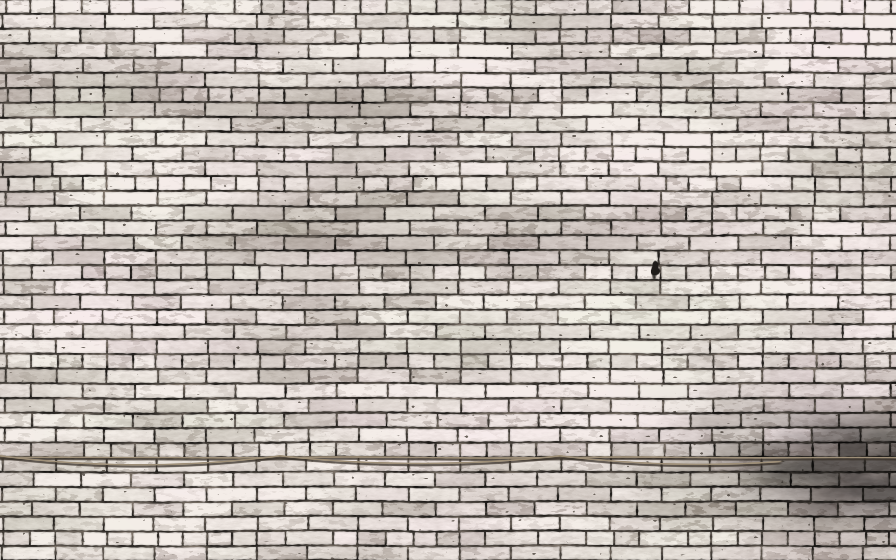
A Shadertoy shader for this texture:

```glsl
float hash(vec2 p) {
    return fract(sin(dot(p, vec2(127.1, 311.7))) * 43758.5);
}

vec2 gradient(vec2 cell) {
    float angle = 6.2832 * hash(cell);
    return vec2(cos(angle), sin(angle));
}

float noise(vec2 p) {
    vec2 i = floor(p), f = p - i;
    vec2 u = f * f * f * (f * (f * 6.0 - 15.0) + 10.0);
    vec2 e = vec2(1, 0);
    float low = mix(dot(gradient(i), f), dot(gradient(i + e), f - e), u.x);
    float high = mix(dot(gradient(i + e.yx), f - e.yx), dot(gradient(i + 1.0), f - 1.0), u.x);
    return mix(low, high, u.y);
}

float fbm(vec2 p) {
    float sum = 0.0, amplitude = 1.0;
    for (int i = 0; i < 4; i++) {
        sum += amplitude * noise(p);
        p = p * 2.03 + 17.3;
        amplitude *= 0.5;
    }
    return sum;
}

// Soft elliptical patch
float patchAt(vec2 p, vec2 center, vec2 size) {
    vec2 d = (p - center) / size;
    return exp(-dot(d, d));
}

float roundBox(vec2 p, vec2 halfSize, float radius) {
    vec2 d = abs(p) - halfSize + radius;
    return length(max(d, 0.0)) + min(max(d.x, d.y), 0.0) - radius;
}

// Returns edge distance in course heights; id identifies the brick
float brickDistance(vec2 q, out vec2 id, out vec2 local) {
    float course = floor(q.y);
    float shift = mod(course, 2.0) < 0.5 ? 0.62 : 0.08;
    float along = q.x / 3.42 - shift + 0.05 * (hash(vec2(course, 3.0)) - 0.5);
    float cell = floor(along);
    float start = cell + 0.08 * (hash(vec2(cell, course)) - 0.5);
    float end = cell + 1.0 + 0.08 * (hash(vec2(cell + 1.0, course)) - 0.5);
    if (along < start) { end = start; start -= 1.0; cell -= 1.0; }
    else if (along > end) { start = end; end += 1.0; cell += 1.0; }

    // Header courses split most stretchers in two
    bool header = mod(course, 6.0) < 0.5;
    bool extra = mod(course, 4.0) == 2.0 && course < 16.0 && q.x > 19.0 + 1.7 * course;
    id = vec2(cell, course);
    if ((header || extra) && hash(id + 41.0) < 0.8) {
        float middle = mix(start, end, 0.5 + 0.1 * (hash(id + 9.0) - 0.5));
        if (along < middle) end = middle;
        else { start = middle; id.x += 0.5; }
    }
    local = vec2((along - 0.5 * (start + end)) * 3.42, fract(q.y) - 0.5);
    vec2 halfSize = vec2((end - start) * 1.71 - 0.065, 0.415 + 0.03 * hash(id + 5.0));
    return roundBox(local, halfSize, 0.06);
}

void mainImage(out vec4 fragColor, in vec2 fragCoord) {
    vec2 p = fragCoord / iResolution.y;
    float pixel = 1.0 / iResolution.y;
    vec2 q = vec2(p.x, 1.0 - p.y) * 37.9 + vec2(0.0, 0.05);
    q.y += 0.1 * noise(vec2(q.x * 0.12, q.y * 0.05));

    vec2 id, local;
    float d = brickDistance(q, id, local) + 0.05 * noise(q * vec2(2.5, 4.0));
    float face = 1.0 - smoothstep(-0.6, 0.6, d / (37.9 * pixel));

    // Broad weathering: pale upper right, greyed middle left and lower right
    float weather = 0.8 * fbm(p * vec2(2.2, 5.5) + 4.0);
    weather += 0.25 * patchAt(p, vec2(1.3, 0.75), vec2(0.55, 0.4));
    weather -= 0.45 * patchAt(p, vec2(0.55, 0.57), vec2(0.65, 0.06));
    weather -= 0.55 * patchAt(p, vec2(1.5, 0.18), vec2(0.35, 0.13));

    // Painted face: tone per brick and worn patches
    float tone = 0.84 + 0.5 * (hash(id + 2.0) - 0.5) + 0.8 * weather;
    tone += 0.2 * (hash(vec2(id.y, 21.0)) - 0.5) + 0.18 * fbm(q * vec2(1.5, 4.0));
    float worn = fbm(q * vec2(0.9, 2.2) + hash(id) * 50.0) + 0.35 * local.y;
    tone -= 0.55 * hash(id + 7.0) * smoothstep(0.05, 0.25, worn);
    vec3 brick = mix(vec3(0.67, 0.63, 0.60), vec3(0.92, 0.89, 0.87), clamp(tone, -0.35, 1.15));
    float tint = noise(p * vec2(3.0, 6.0) + 30.0) + 0.6 * (hash(id + 13.0) - 0.5);
    brick += tint * vec3(-0.015, 0.01, -0.017);
    brick *= 1.0 - 0.1 * smoothstep(-0.14, 0.0, d);

    // Pits and chips
    float pits = smoothstep(0.46, 0.6, noise(q * vec2(2.2, 3.5) + 80.0));
    brick = mix(brick, vec3(0.33, 0.30, 0.27), 0.85 * pits);

    // Recessed joints, darkest beneath the brick above
    float grime = 0.45 + 0.8 * fbm(q * vec2(0.5, 1.2) + 60.0) + 0.3 * weather;
    vec3 joint = mix(vec3(0.11, 0.10, 0.09), vec3(0.50, 0.46, 0.42), clamp(grime, 0.0, 1.0));
    joint *= local.y > 0.3 ? 0.8 : 1.0;
    vec3 color = mix(joint, brick, face);

    // Sooty stain in the lower right corner, uneven from brick to brick
    float soot = patchAt(p, vec2(1.56, 0.15), vec2(0.16, 0.07)) + 0.4 * patchAt(p, vec2(1.5, 0.2), vec2(0.25, 0.1));
    soot *= 0.55 + 0.7 * hash(id + 31.0) + 0.5 * fbm(p * vec2(9.0, 20.0));
    color *= 1.0 - 0.5 * clamp(soot, 0.0, 1.0);

    // Broken hole
    float hole = length((p - vec2(1.17, 0.518)) / vec2(0.8, 1.6)) + 0.008 * noise(p * 90.0);
    color = mix(vec3(0.12, 0.11, 0.10), color, smoothstep(0.007, 0.011, hole));

    // Taut cable and a slack one hung between clips
    float span = p.x / 0.5, s = fract(span);
    float slack = 0.186 - (0.03 + 0.05 * hash(vec2(floor(span), 8.0))) * s * (1.0 - s);
    float taut = 0.183 + 0.002 * noise(vec2(p.x * 4.0, 2.0));
    for (int i = 0; i < 2; i++) {
        float offset = p.y - (i == 0 ? taut : slack);
        float reach = i == 0 ? 1.0 : 1.0 - smoothstep(1.39, 1.4, p.x);
        float shade = 1.0 - smoothstep(0.0008, 0.0008 + 1.5 * pixel, abs(offset + 0.003));
        float cable = 1.0 - smoothstep(0.0005, 0.0005 + pixel, abs(offset));
        color = mix(color, vec3(0.22, 0.19, 0.16), 0.75 * shade * reach);
        color = mix(color, vec3(0.62, 0.56, 0.47), cable * reach);
    }
    fragColor = vec4(clamp(color, 0.0, 1.0), 1.0);
}
```
